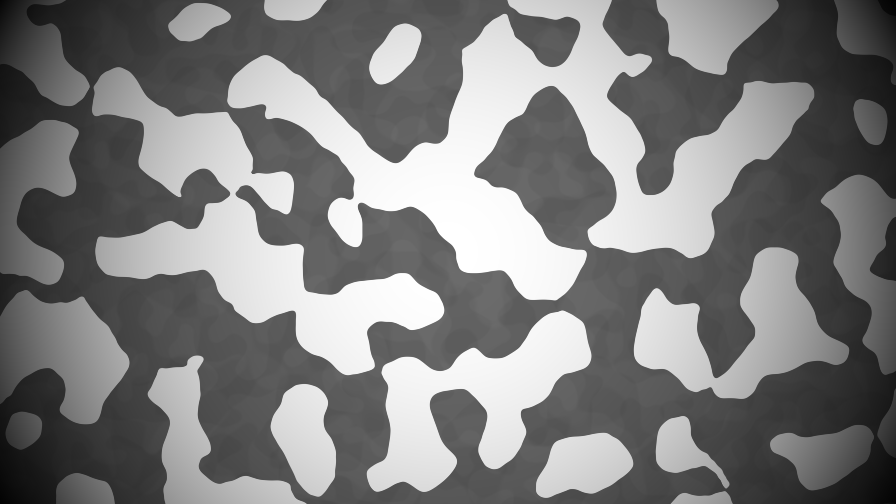
Reproduce this pattern procedurally as a WebGL 1 fragment shader.

```glsl
precision highp float;

uniform vec2 u_resolution;

const float PATCH_SCALE = 6.6;    // patch cells per canvas height
const float DARK_BIAS = 0.03;     // shifts the balance towards the dark patches
const vec3 LIGHT = vec3(1.0);
const vec3 DARK = vec3(0.395);

vec2 hash2(vec2 cell) {
  vec3 q = fract(cell.xyx * vec3(0.1031, 0.1030, 0.0973));
  q += dot(q, q.yzx + 33.33);
  return fract((q.xx + q.yz) * q.zy);
}

vec2 gradientAt(vec2 cell) {
  float angle = 6.28318 * hash2(cell).x;
  return vec2(cos(angle), sin(angle));
}

// Gradient noise, roughly -0.7 to 0.7
float noise(vec2 p) {
  vec2 i = floor(p);
  vec2 f = p - i;
  vec2 w = f * f * f * (f * (f * 6.0 - 15.0) + 10.0);
  vec2 e = vec2(1.0, 0.0);
  float bottom = mix(dot(gradientAt(i), f),
                     dot(gradientAt(i + e.xy), f - e.xy), w.x);
  float top = mix(dot(gradientAt(i + e.yx), f - e.yx),
                  dot(gradientAt(i + e.xx), f - e.xx), w.x);
  return mix(bottom, top, w.y);
}

vec2 rotate(vec2 p, float angle) {
  float c = cos(angle);
  float s = sin(angle);
  return vec2(c * p.x - s * p.y, s * p.x + c * p.y);
}

// Positive on light ground, negative inside dark patches
float patchField(vec2 p) {
  vec2 q = rotate(p * PATCH_SCALE, 0.5) + 31.0;
  q += 0.15 * vec2(noise(q * 1.7 + 9.0), noise(q * 1.7 + 47.0));
  float broad = noise(q);
  float medium = noise(rotate(q, 1.1) * 1.8 + 17.0);
  float fine = noise(rotate(q, 2.3) * 6.5 + 5.0);
  return broad + 0.42 * medium + 0.022 * fine - DARK_BIAS;
}

// Antialiased step across the zero line of the field
float patchMask(vec2 p, float pixel) {
  float value = patchField(p);
  vec2 slope = vec2(patchField(p + vec2(pixel, 0.0)),
                    patchField(p + vec2(0.0, pixel))) - value;
  float width = max(length(slope), 0.0005);
  return smoothstep(-0.6, 0.6, value / width);
}

// Faint overlapping tonal plates inside the dark patches
float mottle(vec2 p) {
  float plates = 0.0;
  for (int i = 0; i < 3; i++) {
    float k = float(i);
    float n = noise(rotate(p, 0.8 * k) * (9.0 + 4.0 * k) + 13.0 * k);
    plates += smoothstep(-0.05, 0.05, n) - 0.5;
  }
  return plates;
}

float vignette(vec2 p) {
  float r2 = dot(p, p);
  return max(1.0 - 0.55 * r2 - 0.38 * r2 * r2, 0.0);
}

void main() {
  float pixel = 1.0 / u_resolution.y;
  vec2 p = (gl_FragCoord.xy - 0.5 * u_resolution) * pixel;

  vec3 dark = DARK + 0.018 * mottle(p);
  vec3 color = mix(dark, LIGHT, patchMask(p, pixel));
  gl_FragColor = vec4(color * vignette(p), 1.0);
}
```
